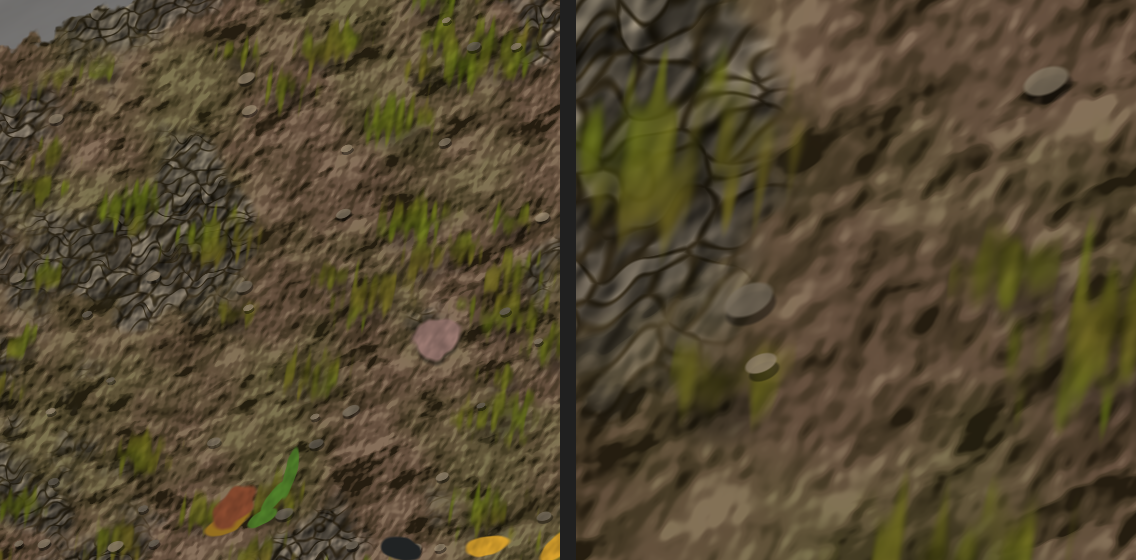
Left: the whole. Right: its middle third, enlarged.
A Shadertoy shader for this texture:

```glsl
// Muddy, stony bank with mossy grass tufts, a corner of grey water and some litter.
// Slanted fbm relief gives the soil, Voronoi cells the rubble, and jittered
// grids the tufts and pebbles; a few soft ellipses make the leaves and big stone.

const vec3 DARK   = vec3(0.14, 0.115, 0.065);
const vec3 SHADE  = vec3(0.27, 0.23, 0.16);
const vec3 SOIL   = vec3(0.38, 0.32, 0.25);
const vec3 PALE   = vec3(0.50, 0.445, 0.36);
const vec3 ROCK   = vec3(0.36, 0.335, 0.295);
const vec3 WATER  = vec3(0.45, 0.445, 0.44);
const vec3 MOSS   = vec3(0.36, 0.32, 0.10);
const vec3 GRASS  = vec3(0.31, 0.37, 0.06);
const vec3 PINK   = vec3(0.55, 0.43, 0.40);
const vec3 RUST   = vec3(0.50, 0.27, 0.17);
const vec3 YELLOW = vec3(0.78, 0.58, 0.16);
const vec3 LEAF   = vec3(0.29, 0.46, 0.15);
const float CLOD_ANGLE = 0.45;   // lie of clods and rubble
const float GRAIN_ANGLE = 1.0;   // steeper lie of the fine grain
const float TUFT_GRID = 10.0;
const float PEBBLE_GRID = 17.0;

float hash(vec2 p) {
    vec3 q = fract(p.xyx * vec3(0.1031, 0.1030, 0.0973));
    q += dot(q, q.yzx + 33.33);
    return fract((q.x + q.y) * q.z);
}
vec2 hash2(vec2 p) { return vec2(hash(p), hash(p + 57.3)); }

float noise(vec2 p) {
    vec2 i = floor(p), f = fract(p);
    f = f * f * (3.0 - 2.0 * f);
    return mix(mix(hash(i), hash(i + vec2(1, 0)), f.x),
               mix(hash(i + vec2(0, 1)), hash(i + vec2(1, 1)), f.x), f.y);
}
float fbm(vec2 p) {
    float sum = 0.0, amp = 0.533;
    for (int i = 0; i < 4; i++) {
        sum += amp * noise(p);
        p = p * 2.03 + 17.1;
        amp *= 0.5;
    }
    return sum;
}
// Coordinates along and across a direction
vec2 along(vec2 p, float a) {
    vec2 d = vec2(cos(a), sin(a));
    return vec2(dot(p, d), dot(p, vec2(-d.y, d.x)));
}
float clods(vec2 p) { return fbm(along(p, CLOD_ANGLE) * vec2(13.0, 27.0)); }
float grain(vec2 p) {
    vec2 q = along(p, GRAIN_ANGLE) * vec2(52.0, 100.0);
    return 0.65 * noise(q) + 0.35 * noise(q * 1.9 + 5.0);
}
float relief(vec2 p) { return 0.6 * clods(p) + 0.4 * grain(p); }

// Distance to the cell border (x) and the cell's random tone (y)
vec2 rubble(vec2 p) {
    vec2 q = along(p, CLOD_ANGLE) * vec2(27.0, 52.0) + 1.2 * noise(p * 40.0);
    vec2 cell = floor(q);
    float near = 9.0, second = 9.0, tone = 0.0;
    for (int j = -1; j <= 1; j++)
    for (int i = -1; i <= 1; i++) {
        vec2 c = cell + vec2(i, j);
        float d = length(c + hash2(c) - q);
        if (d < near) { second = near; near = d; tone = hash(c + 8.8); }
        else second = min(second, d);
    }
    return vec2(second - near, tone);
}
// Soft ellipse with a slightly ragged rim
float blob(vec2 p, vec2 centre, vec2 radii, float angle) {
    float r = length(along(p - centre, angle) / radii);
    return 1.0 - smoothstep(0.85, 1.1, r + 0.3 * (noise(p * 55.0) - 0.5));
}
vec3 ramp(float t) {
    vec3 c = mix(DARK, SHADE, smoothstep(0.0, 0.33, t));
    c = mix(c, SOIL, smoothstep(0.33, 0.64, t));
    return mix(c, PALE, smoothstep(0.64, 1.0, t));
}
// Grass cover from ragged, upright tufts
float tufts(vec2 p, float blade) {
    vec2 q = p * TUFT_GRID, cell = floor(q);
    float cover = 0.0;
    for (int j = -1; j <= 1; j++)
    for (int i = -1; i <= 1; i++) {
        vec2 c = cell + vec2(i, j), d = q - c - hash2(c + 3.0);
        float chance = 0.16 + 0.45 * smoothstep(0.3, 0.75, noise(c * 0.35 + 2.0))
                     + 0.02 * (c.x + c.y - TUFT_GRID);
        vec2 size = mix(vec2(0.35, 0.25), vec2(0.8, 0.5), hash(c + 6.0));
        float r = length(along(d, 0.2) / size) + 1.3 * (blade - 0.5);
        cover = max(cover, step(hash(c), chance) * (1.0 - smoothstep(0.25, 1.0, r)));
    }
    return cover;
}

void mainImage(out vec4 fragColor, in vec2 fragCoord) {
    vec2 p = fragCoord / iResolution.y;
    float grit = grain(p);
    float light = relief(p) - relief(p + vec2(-0.003, 0.005));

    // Soil
    float pits = smoothstep(0.6, 0.74, fbm(along(p, CLOD_ANGLE) * vec2(16.0, 38.0) + 9.0));
    float tone = 0.6 + 1.0 * (clods(p) - 0.5) + 0.45 * (grit - 0.5) + 1.7 * light - 0.5 * pits;
    vec3 col = ramp(tone);
    col *= mix(vec3(1.05, 0.98, 0.98), vec3(0.98, 1.02, 0.86), smoothstep(0.3, 0.7, fbm(p * 6.0)));

    // Rubble, thickest by the water and along the bottom
    float shore = p.y - 0.9 - 0.42 * p.x + 0.09 * (fbm(p * 22.0) - 0.5);
    float zone = fbm(p * 5.5 + 4.0) + 0.24 * smoothstep(-0.24, -0.03, shore)
               + 0.1 * smoothstep(0.3, 0.05, p.y);
    vec2 stone = rubble(p);
    vec3 rock = mix(DARK, ROCK * (0.6 + 0.65 * stone.y), smoothstep(0.0, 0.32, stone.x));
    rock *= 1.0 + 2.2 * light + 0.35 * (grit - 0.5);
    col = mix(col, rock, 0.85 * smoothstep(0.54, 0.68, zone));

    // Water
    vec3 water = WATER + 0.05 * (fbm(along(p, CLOD_ANGLE) * vec2(8.0, 24.0)) - 0.5);
    col = mix(col, water, smoothstep(-0.006, 0.008, shore));

    // Grass with shadow at its feet
    float blade = noise(vec2(p.x * 115.0 - p.y * 18.0, p.y * 24.0));
    float land = 1.0 - smoothstep(-0.12, -0.05, shore);
    float grass = land * tufts(p, blade);
    float feet = land * tufts(p + vec2(0.0, 0.018), 0.5);
    col *= 1.0 - 0.35 * feet * (1.0 - grass);
    vec3 green = mix(MOSS, GRASS, noise(p * 17.0)) * (0.5 + 0.75 * (1.0 - blade) + 0.4 * (grit - 0.5));
    col = mix(col, green, 0.85 * grass);

    // Pebbles
    vec2 cell = floor(p * PEBBLE_GRID);
    vec2 centre = (cell + 0.3 + 0.4 * hash2(cell + 21.0)) / PEBBLE_GRID;
    vec2 radii = vec2(0.013, 0.007) * (0.6 + 0.7 * hash(cell + 4.0));
    float present = step(hash(cell + 31.0), 0.09 + 0.25 * smoothstep(0.2, 0.0, p.y)) * land;
    col *= 1.0 - 0.4 * present * blob(p, centre - vec2(-0.002, 0.005), radii, 0.4);
    vec3 pebble = mix(ROCK, PALE * 1.12, hash(cell + 44.0)) * (0.9 + 0.3 * grit);
    col = mix(col, pebble, 0.85 * present * blob(p, centre, radii, 0.4));

    // Large stone, fallen leaves and a sprout
    float texture1 = 0.85 + 0.3 * grit;
    col *= 1.0 - 0.45 * blob(p, vec2(0.782, 0.387), vec2(0.046, 0.034), 0.5);
    col = mix(col, PINK * texture1, blob(p, vec2(0.78, 0.395), vec2(0.045, 0.034), 0.5));
    col = mix(col, YELLOW * 0.75, blob(p, vec2(0.405, 0.065), vec2(0.045, 0.016), 0.45));
    col = mix(col, RUST * texture1, blob(p, vec2(0.418, 0.095), vec2(0.05, 0.026), 0.75));
    for (float i = 0.0; i < 2.0; i++)
        col = mix(col, YELLOW * texture1, blob(p, vec2(0.87 + 0.125 * i, 0.025), vec2(0.042, 0.017), 0.2 + 0.5 * i));
    col = mix(col, DARK * vec3(0.9, 1.2, 2.2), blob(p, vec2(0.715, 0.02), vec2(0.036, 0.02), -0.2));
    for (float i = 0.0; i < 3.0; i++) {
        vec2 base = vec2(0.518 - 0.025 * i, 0.155 - 0.04 * i);
        col = mix(col, LEAF * texture1, blob(p, base, vec2(0.046 - 0.008 * i, 0.011), 1.3 - 0.4 * i));
    }
    fragColor = vec4(clamp(col, 0.0, 1.0), 1.0);
}
```
